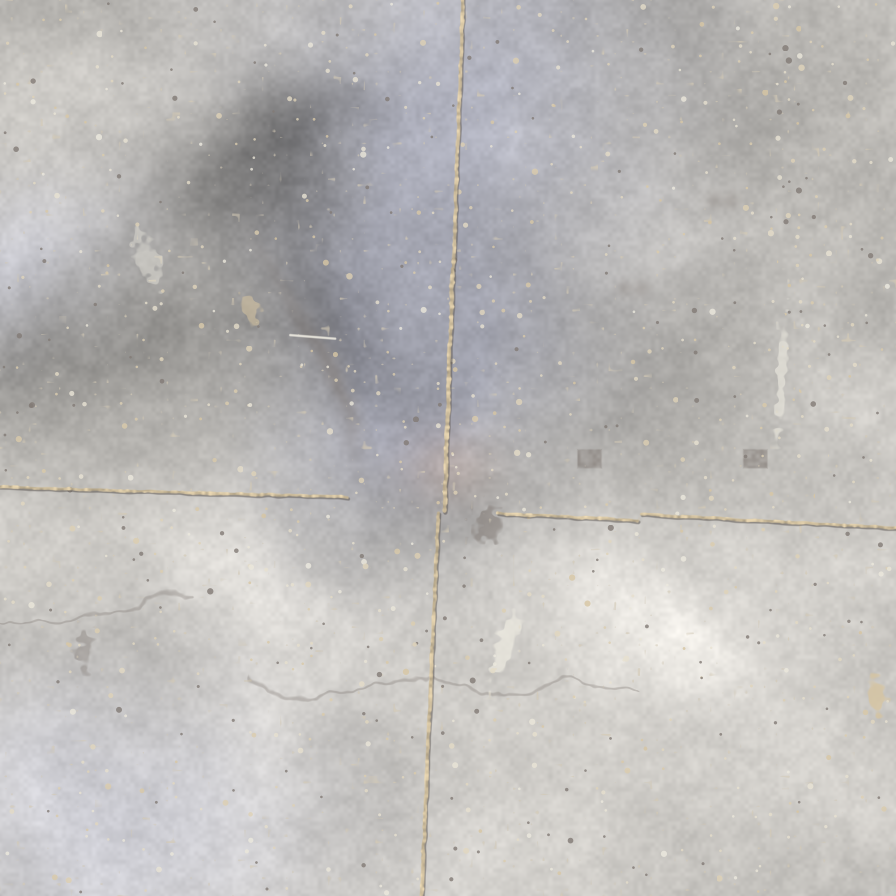
Write a three.js fragment shader that draws this texture.

```glsl
// Worn concrete floor: cloudy stains, sandy joints, scrapes and paint flecks.
#define MOTTLE 0.20
#define GRAIN 0.045
#define WARP 0.11
#define JOINT_HALF 0.0018
#define FEATHER 0.0014
#define FLECK_DENSITY 0.10
#define SAND vec3(0.84, 0.77, 0.63)
#define PAINT vec3(0.93, 0.92, 0.88)
#define STAIN vec3(0.51, 0.48, 0.46)
#define WARM vec3(1.012, 1.0, 0.977)
#define COOL vec3(0.975, 0.985, 1.055)

varying vec2 vUv;

float hash(vec2 p) {
  vec3 q = fract(vec3(p.xyx) * 0.1031);
  q += dot(q, q.yzx + 33.33);
  return fract((q.x + q.y) * q.z);
}

float noise(vec2 p) {
  vec2 i = floor(p), f = fract(p);
  f = f * f * (3.0 - 2.0 * f);
  return mix(mix(hash(i), hash(i + vec2(1, 0)), f.x),
             mix(hash(i + vec2(0, 1)), hash(i + vec2(1, 1)), f.x), f.y);
}

float fbm(vec2 p) {
  float sum = 0.0, amp = 0.5;
  for (int i = 0; i < 6; i++) {
    sum += amp * noise(p);
    p = mat2(1.6, 1.2, -1.2, 1.6) * p + 7.3;
    amp *= 0.52;
  }
  return sum;
}

// Soft ellipse: centre in xy, radii in zw, turned by angle a
float blob(vec2 p, vec4 e, float a) {
  vec2 d = p - e.xy;
  d = vec2(d.x * cos(a) + d.y * sin(a), d.y * cos(a) - d.x * sin(a)) / e.zw;
  return exp(-dot(d, d));
}

// Ellipse with a ragged edge
float patchy(vec2 p, vec4 e, float a) {
  return smoothstep(0.35, 0.65, blob(p, e, a) + 0.9 * (noise(p * 150.0) - 0.5));
}

// Line from ends.xy to ends.zw with half width w
float stroke(vec2 p, vec4 ends, float w) {
  vec2 d = ends.zw - ends.xy, v = p - ends.xy;
  float dist = length(v - d * clamp(dot(v, d) / dot(d, d), 0.0, 1.0));
  return 1.0 - smoothstep(w - FEATHER * 0.5, w + FEATHER, dist);
}

// Sand-filled joint with a shadowed lower edge
void joint(inout vec3 col, vec4 ends, float w) {
  vec2 p = vUv + 0.0016 * (noise(vUv * 90.0) - 0.5);
  float grit = noise(vUv * 260.0);
  col = mix(col, STAIN * 0.75, 0.6 * stroke(p + vec2(-0.0012, 0.0016), ends, w));
  col = mix(col, SAND * (0.83 + 0.3 * grit), 0.92 * stroke(p, ends, w * (0.55 + 0.7 * grit)));
}

// Broad light and dark areas
float slabTone(vec2 q) {
  float t = mix(0.79, 0.715, smoothstep(0.33, 0.52, q.y));
  t -= 0.21 * blob(q, vec4(0.27, 0.80, 0.13, 0.075), 0.5);
  t -= 0.07 * blob(q, vec4(0.37, 0.90, 0.11, 0.07), 0.6);
  t -= 0.14 * blob(q, vec4(0.14, 0.61, 0.24, 0.08), 0.1);
  t -= 0.13 * blob(q, vec4(0.36, 0.67, 0.07, 0.13), 0.25);
  t -= 0.07 * blob(q, vec4(0.49, 0.55, 0.07, 0.09), 0.0);
  t -= 0.09 * blob(q, vec4(0.53, 0.41, 0.13, 0.06), 0.0);
  t -= 0.05 * blob(q, vec4(0.70, 0.60, 0.17, 0.12), 0.0);
  t += 0.09 * blob(q, vec4(0.02, 0.72, 0.14, 0.045), 0.5);
  t += 0.06 * blob(q, vec4(0.13, 0.90, 0.12, 0.08), 0.6);
  t += 0.09 * blob(q, vec4(0.33, 0.34, 0.12, 0.06), -0.3);
  t += 0.10 * blob(q, vec4(0.74, 0.30, 0.13, 0.055), -0.4);
  return t + 0.08 * blob(q, vec4(0.98, 0.57, 0.10, 0.07), 0.0);
}

void main() {
  vec2 p = vUv, q = p + WARP * (vec2(fbm(p * 5.0), fbm(p * 5.0 + 31.0)) - 0.5);
  float tone = slabTone(q) + MOTTLE * (fbm(q * 7.0 + 3.0) - 0.49);
  tone += GRAIN * (noise(p * 210.0) + noise(p * 75.0) - 1.0);
  float cool = blob(q, vec4(0.50, 0.86, 0.20, 0.26), 0.0) + blob(q, vec4(0.45, 0.58, 0.12, 0.15), 0.0)
    + 0.6 * blob(q, vec4(0.02, 0.70, 0.12, 0.08), 0.4) + 0.6 * blob(q, vec4(0.12, 0.08, 0.25, 0.15), 0.0);
  vec3 col = tone * mix(WARM, COOL, min(cool, 1.0));
  col += vec3(0.07, 0.03, 0.0) * blob(p, vec4(0.50, 0.48, 0.05, 0.04), 0.0);

  // Dark drags, hairlines and spots
  float dark = 0.45 * blob(q, vec4(0.35, 0.60, 0.10, 0.012), -1.1)
    + 0.35 * stroke(q, vec4(-0.1, 0.32, 0.22, 0.315), 0.001)
    + 0.35 * stroke(q, vec4(0.26, 0.25, 0.72, 0.23), 0.001)
    + 0.55 * patchy(p, vec4(0.544, 0.412, 0.016, 0.02), 0.0)
    + 0.4 * patchy(p, vec4(0.095, 0.27, 0.01, 0.024), 0.0);
  for (float k = 0.0; k < 2.0; k++) {
    dark += 0.3 * blob(p, vec4(0.697 + 0.019 * k, 0.678, 0.009, 0.009), 0.0);
    dark += 0.3 * blob(p, vec4(0.797 + 0.019 * k, 0.776, 0.009, 0.009), 0.0);
    vec2 box = abs(p - vec2(0.658 + 0.185 * k, 0.488)) - vec2(0.012, 0.009);
    dark += (0.3 + 0.4 * noise(p * 220.0)) * (1.0 - smoothstep(0.0, 0.003, max(box.x, box.y)));
  }
  col = mix(col, STAIN, min(dark, 0.8));

  // Pale scrapes and sandy chips
  float pale = 0.7 * patchy(p, vec4(0.563, 0.277, 0.037, 0.011), 1.25)
    + 0.6 * patchy(p, vec4(0.872, 0.59, 0.065, 0.006), 1.52)
    + 0.4 * patchy(p, vec4(0.165, 0.71, 0.035, 0.012), -1.1)
    + 0.9 * stroke(p, vec4(0.324, 0.626, 0.374, 0.622), 0.0009);
  col = mix(col, PAINT, min(pale, 0.9));
  float chip = patchy(p, vec4(0.977, 0.221, 0.011, 0.022), 0.2)
    + 0.7 * patchy(p, vec4(0.28, 0.655, 0.009, 0.019), 0.3);
  col = mix(col, SAND, 0.8 * min(chip, 1.0));

  // Scattered flecks, denser along one dripped line
  float drip = blob(p, vec4(0.885, 0.75, 0.016, 0.24), 0.05);
  for (float k = 0.0; k < 3.0; k++) {
    float cells = 26.0 + 22.0 * k;
    vec2 g = p * cells + 17.0 * k, id = floor(g);
    vec2 d = fract(g) - 0.2 - 0.6 * vec2(hash(id + 11.0), hash(id + 23.0));
    float r = 0.0007 + 0.0022 * pow(hash(id + 37.0), 3.0);
    float fleck = 1.0 - smoothstep(r, r + FEATHER, length(d) / cells);
    fleck *= step(hash(id + 5.0), FLECK_DENSITY + 0.35 * drip);
    col = mix(col, hash(id + 51.0) < 0.2 ? STAIN : mix(PAINT, SAND, hash(id + 67.0)), 0.8 * fleck);
  }

  // Joints between the slabs
  joint(col, vec4(0.517, 1.01, 0.506, 0.70), JOINT_HALF);
  joint(col, vec4(0.505, 0.70, 0.496, 0.43), JOINT_HALF * 1.2);
  joint(col, vec4(0.489, 0.427, 0.470, -0.01), JOINT_HALF);
  joint(col, vec4(-0.01, 0.457, 0.388, 0.445), JOINT_HALF * 0.8);
  joint(col, vec4(0.555, 0.427, 0.712, 0.419), JOINT_HALF * 0.8);
  joint(col, vec4(0.716, 0.426, 1.01, 0.410), JOINT_HALF * 0.8);
  gl_FragColor = vec4(col, 1.0);
}
```
